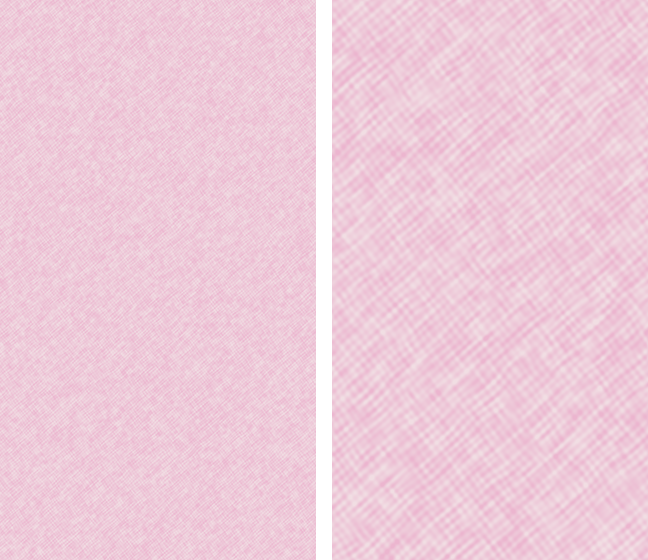
Left, the full canvas; right, a detail of the centre.
This texture is drawn by a Shadertoy shader. Its source:

```glsl
// A fine pink woven cloth with two crossing sets of diagonal threads.
// Each set adds short streaks of stretched value noise and a narrow,
// slightly wavering rib whose strength changes along the thread.

const vec3 DEEP_PINK = vec3(0.925, 0.710, 0.812);
const vec3 MID_PINK  = vec3(0.932, 0.792, 0.851);
const vec3 PALE_PINK = vec3(0.945, 0.872, 0.892);

// Angles in radians; lengths as fractions of the canvas height
const float WARP_ANGLE   = 0.72;
const float WEFT_ANGLE   = -0.92;
const float THREAD_WIDTH = 0.0023;
const float WARP_LENGTH  = 0.0110;
const float WEFT_LENGTH  = 0.0080;
const float RIB_PERIOD   = 0.0046;
const float WAVER_SIZE   = 0.0200;
const float WAVER_AMOUNT = 0.60;

const float WARP_STREAKS = 0.56;
const float WEFT_STREAKS = 0.46;
const float WARP_RIB     = 0.16;
const float WEFT_RIB     = 0.11;
const float TAU = 6.2831853;

// Integer hash of a grid cell, from 0 to 1
float hash(ivec2 cell, uint seed) {
    uint h = uint(cell.x) * 73856093u ^ uint(cell.y) * 19349663u ^ seed * 83492791u;
    h = (h ^ (h >> 16)) * 73244475u;
    h = (h ^ (h >> 16)) * 73244475u;
    return float((h ^ (h >> 16)) & 65535u) / 65535.0;
}

// Smooth value noise centred on zero
float noise(vec2 p, uint seed) {
    ivec2 cell = ivec2(floor(p));
    vec2 f = fract(p);
    f = f * f * (3.0 - 2.0 * f);
    float low  = mix(hash(cell, seed), hash(cell + ivec2(1, 0), seed), f.x);
    float high = mix(hash(cell + ivec2(0, 1), seed), hash(cell + ivec2(1, 1), seed), f.x);
    return mix(low, high, f.y) - 0.5;
}

// One set of parallel threads: streaks plus ribs, centred on zero
float threads(vec2 p, float angle, float len, float streaks, float rib, uint seed) {
    vec2 along = vec2(cos(angle), sin(angle));
    vec2 q = vec2(dot(p, along), dot(p, vec2(-along.y, along.x)));
    float streak = noise(q / vec2(len, THREAD_WIDTH), seed);
    float waver = WAVER_AMOUNT * noise(q / WAVER_SIZE, seed + 10u);
    float strength = 1.0 + noise(q / vec2(len, RIB_PERIOD), seed + 20u);
    return streaks * streak + rib * strength * sin(TAU * (q.y / RIB_PERIOD + waver));
}

// Cloth tone: 0 is deep, 1 is pale
float weave(vec2 p) {
    float warp = threads(p, WARP_ANGLE, WARP_LENGTH, WARP_STREAKS, WARP_RIB, 1u);
    float weft = threads(p, WEFT_ANGLE, WEFT_LENGTH, WEFT_STREAKS, WEFT_RIB, 2u);
    return clamp(0.5 + warp + weft, 0.0, 1.0);
}

void mainImage(out vec4 fragColor, in vec2 fragCoord) {
    // Average four points per pixel to smooth the threads
    float tone = 0.0;
    for (int i = 0; i < 4; i++) {
        vec2 offset = 0.5 * vec2(i & 1, i >> 1) - 0.25;
        tone += 0.25 * weave((fragCoord + offset) / iResolution.y);
    }

    vec3 colour = mix(DEEP_PINK, MID_PINK, clamp(2.0 * tone, 0.0, 1.0));
    colour = mix(colour, PALE_PINK, clamp(2.0 * tone - 1.0, 0.0, 1.0));
    fragColor = vec4(colour, 1.0);
}
```
